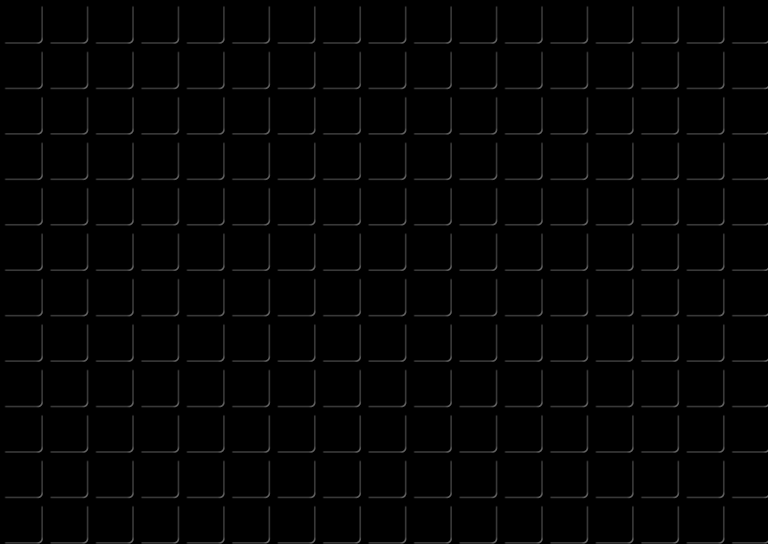
Reproduce this pattern procedurally as a Shadertoy shader.

```glsl
// Black square tiles on black, each lit only along its right and bottom rim.
// A repeated cell holds a rounded-corner distance; a thin band around it is
// box filtered, brightened at the corner and faded out at both far ends.

#define COLUMNS 16.9                  // cells across the canvas
#define RIM_CORNER vec2(0.927, 0.946) // right and bottom rim, from cell top left
#define RIM_START vec2(0.085, 0.115)  // where the rims begin to appear
#define RIM_FADE 0.055                // length of the fade at the rim ends
#define RADIUS 0.095                  // corner radius
#define RIM_WIDTH 0.036               // rim thickness
#define RIM_GRAY 0.22                 // brightness of the straight rims
#define CORNER_GRAY 0.38              // brightness of the corner

// Signed distance to a quadrant with a rounded corner at the lower right
float roundedCorner(vec2 p) {
    vec2 q = p - RIM_CORNER + RADIUS;
    return length(max(q, 0.0)) + min(max(q.x, q.y), 0.0) - RADIUS;
}

// Share of a pixel covered by a band centred on distance zero
float bandCoverage(float d, float width, float pixel) {
    float h = 0.5 * width;
    return (clamp(d + 0.5 * pixel, -h, h) - clamp(d - 0.5 * pixel, -h, h)) / pixel;
}

void mainImage(out vec4 fragColor, in vec2 fragCoord) {
    // Square cells counted from the top left
    float pixel = COLUMNS / iResolution.x;
    vec2 p = fract(vec2(fragCoord.x, iResolution.y - fragCoord.y) * pixel);

    // Lit rim, faded at the top and left ends
    float rim = bandCoverage(roundedCorner(p), RIM_WIDTH, pixel);
    vec2 ends = smoothstep(RIM_START, RIM_START + RIM_FADE, p);

    // Highlight where the two rims meet
    vec2 q = p - RIM_CORNER + RADIUS;
    float corner = smoothstep(-0.05, 0.05, min(q.x, q.y));
    float gray = mix(RIM_GRAY, CORNER_GRAY, corner);

    fragColor = vec4(vec3(gray * rim * ends.x * ends.y), 1.0);
}
```
